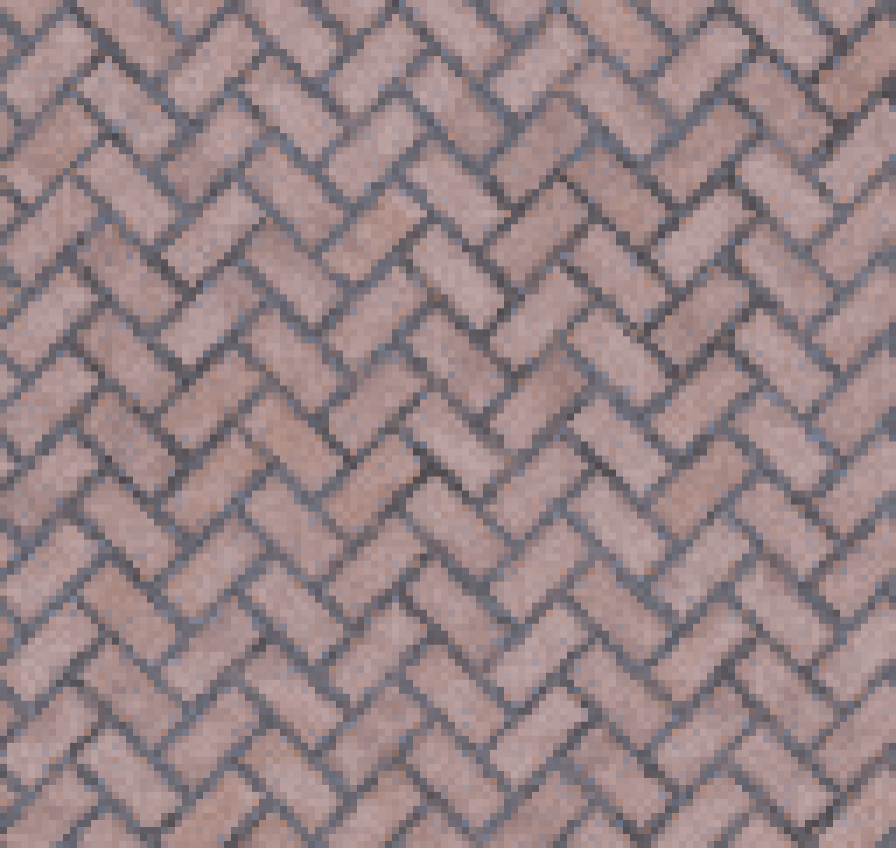
Write a Shadertoy shader that draws this texture.

```glsl
const vec2 REPEATS = vec2(5.486, 10.13);   // herringbone periods across and down
const vec2 OFFSET = vec2(-0.168, 0.42);    // pattern shift, in periods
const vec2 GRAINS = vec2(128.0, 121.0);    // square grains over the canvas
const float JOINT = 0.105;                 // half joint width, in brick widths
const float CORNER = 0.08;                 // corner radius
const float SOFTNESS = 0.065;              // edge blur
const float WOBBLE = 0.06;                 // edge unevenness
const float JITTER = 0.06;                 // brick displacement
const float GRAIN_CONTRAST = 0.06;

const vec3 PALE_CLAY = vec3(0.715, 0.618, 0.620);
const vec3 WARM_CLAY = vec3(0.660, 0.548, 0.538);
const vec3 DARK_CLAY = vec3(0.575, 0.475, 0.475);
const vec3 ORANGE_CLAY = vec3(0.690, 0.535, 0.485);
const vec3 SLATE_JOINT = vec3(0.430, 0.430, 0.475);
const vec3 DARK_JOINT = vec3(0.330, 0.310, 0.325);
const vec3 BLUE_FLECK = vec3(0.450, 0.510, 0.620);
const vec3 ORANGE_FLECK = vec3(0.720, 0.520, 0.430);

float hash(vec2 p) {
    vec3 q = fract(p.xyx * vec3(0.1031, 0.1030, 0.0973));
    q += dot(q, q.yzx + 33.33);
    return fract((q.x + q.y) * q.z);
}

float noise(vec2 p) {
    vec2 i = floor(p), f = fract(p);
    f = f * f * (3.0 - 2.0 * f);
    return mix(mix(hash(i), hash(i + vec2(1, 0)), f.x),
               mix(hash(i + vec2(0, 1)), hash(i + vec2(1, 1)), f.x), f.y);
}

float fbm(vec2 p) {
    float sum = 0.0, weight = 0.5;
    for (int i = 0; i < 3; i++) {
        sum += weight * noise(p);
        p = p * 2.03 + 17.7;
        weight *= 0.5;
    }
    return sum / 0.875;
}

float roundedBox(vec2 p, vec2 halfSize, float radius) {
    vec2 q = abs(p) - halfSize + radius;
    return length(max(q, 0.0)) + min(max(q.x, q.y), 0.0) - radius;
}

// Returns the first cell of the brick in xy and its half size in zw.
vec4 herringbone(vec2 p) {
    vec2 cell = floor(p);
    float k = mod(cell.x - cell.y, 4.0);
    bool rising = k < 1.5;
    if (rising) cell.x -= step(0.5, k);
    else cell.y -= step(k, 2.5);
    return vec4(cell, rising ? vec2(1.0, 0.5) : vec2(0.5, 1.0));
}

// Colour of one square grain of the paving.
vec3 paving(vec2 grain) {
    vec2 g = (grain + 0.5) / GRAINS * REPEATS + OFFSET;
    vec2 p = vec2(g.y + 2.0 * g.x, g.y - 2.0 * g.x);   // diagonal brick axes
    vec2 seed = grain + 40.0;

    // Brick outline
    vec4 brick = herringbone(p);
    vec2 id = brick.xy + 200.0;
    vec2 shift = (vec2(hash(id), hash(id + 31.7)) - 0.5) * JITTER;
    float d = roundedBox(p - brick.xy - brick.zw - shift, brick.zw - JOINT, CORNER);
    d += (noise(p * 3.5 + 900.0) + hash(seed + 611.0) - 1.0) * WOBBLE;
    float cover = 1.0 - smoothstep(-SOFTNESS, SOFTNESS, d);

    // Clay: tone per brick, blotches and worn rim
    float blotch = fbm(p * 1.6 + id * 7.3);
    float tone = 0.7 * (hash(id + 5.1) - 0.5) + 1.4 * (blotch - 0.5);
    vec3 clay = mix(PALE_CLAY, WARM_CLAY, clamp(0.42 + tone, 0.0, 1.0));
    float orange = smoothstep(0.75, 1.0, hash(id + 77.3));
    clay = mix(clay, ORANGE_CLAY, 0.5 * orange * smoothstep(0.3, 0.7, blotch));
    float shade = smoothstep(0.54, 0.85, fbm(p * 1.3 + id * 3.7));
    clay = mix(clay, DARK_CLAY, 0.55 * shade + 0.4 * smoothstep(-0.2, 0.0, d));

    // Joint: slate sand with darker hollows and dusty patches
    float hollow = smoothstep(0.35, 0.75, fbm(p * 0.9 + 400.0));
    float grit = hash(seed + 50.0);
    vec3 joint = mix(SLATE_JOINT, DARK_JOINT, clamp(0.65 * hollow + 0.6 * (grit - 0.35), 0.0, 1.0));
    joint = mix(joint, DARK_CLAY, 0.4 * smoothstep(0.6, 0.9, noise(p * 2.1 + 70.0)));

    // Coloured flecks, denser along the rims
    vec3 color = mix(joint, clay, cover);
    float density = mix(0.25, 0.6, exp(-40.0 * d * d));
    float fleck = hash(seed + 130.0);
    color = mix(color, BLUE_FLECK, density * smoothstep(0.9, 1.0, fleck));
    color = mix(color, ORANGE_FLECK, density * smoothstep(0.07, 0.0, fleck));

    return color + GRAIN_CONTRAST * (hash(seed + 310.0) - 0.5);
}

void mainImage(out vec4 fragColor, in vec2 fragCoord) {
    // Blend neighbouring grains over the width of one pixel
    vec2 pos = fragCoord / iResolution.xy * GRAINS - 0.5;
    vec2 pixel = GRAINS / iResolution.xy;
    vec2 base = floor(pos);
    vec2 blend = clamp((fract(pos) - 0.5) / pixel + 0.5, 0.0, 1.0);
    vec3 color = vec3(0.0);
    for (int i = 0; i < 4; i++) {
        vec2 corner = vec2(i % 2, i / 2);
        vec2 weight = mix(1.0 - blend, blend, corner);
        color += weight.x * weight.y * paving(base + corner);
    }
    fragColor = vec4(clamp(color, 0.0, 1.0), 1.0);
}
```
